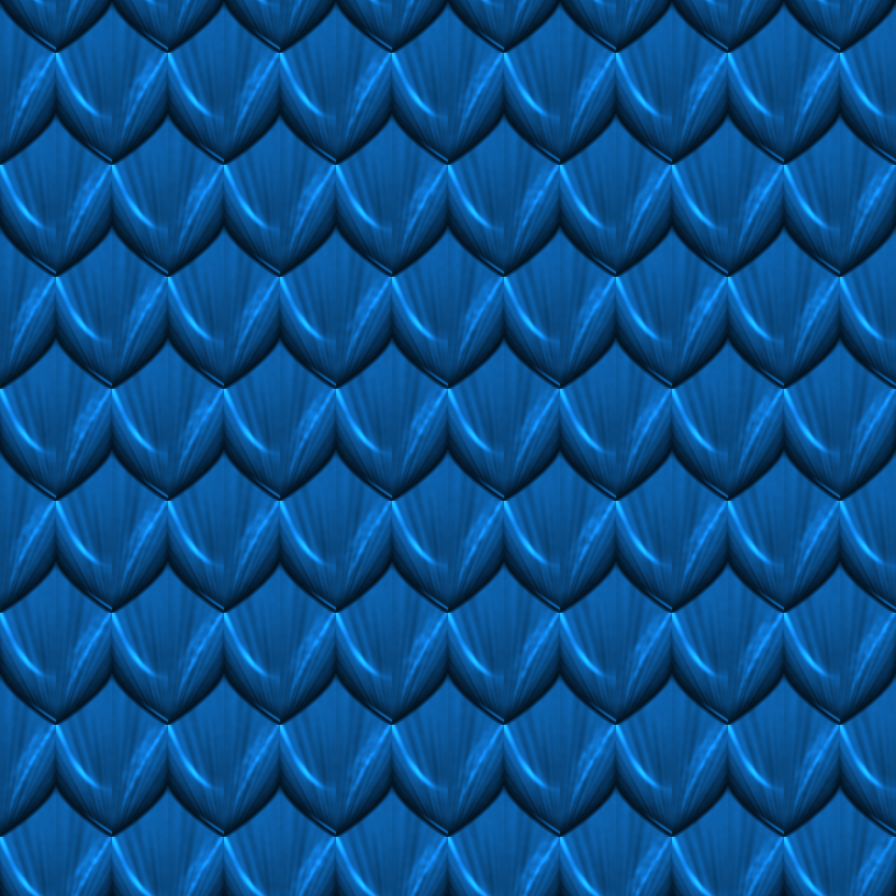
Write a three.js fragment shader that draws this pattern.

```glsl
// Glossy blue overlapping scales: 8 across and 8 staggered rows, each with a keel, folds and highlights.
varying vec2 vUv;

vec2 hashGradient(vec2 cell) {
  float angle = 6.2832 * fract(sin(dot(cell, vec2(127.1, 311.7))) * 4375.85);
  return vec2(cos(angle), sin(angle));
}

// Gradient noise that wraps after "period" lattice cells.
float gradientNoise(vec2 p, float period) {
  vec2 i = floor(p), f = fract(p);
  vec2 u = f * f * f * (f * (f * 6.0 - 15.0) + 10.0);
  vec2 e = vec2(1.0, 0.0);
  float a = dot(hashGradient(mod(i, period)), f);
  float b = dot(hashGradient(mod(i + e.xy, period)), f - e.xy);
  float c = dot(hashGradient(mod(i + e.yx, period)), f - e.yx);
  float d = dot(hashGradient(mod(i + e.xx, period)), f - e.xx);
  return mix(mix(a, b, u.x), mix(c, d, u.x), u.y);
}

float bell(float x, float width) {
  return exp(-x * x / (width * width));
}

// Approximate distance inside the curved lower rim; the tip is at the origin.
float rimDistance(vec2 q) {
  float inset = max(1.0 - 2.0 * abs(q.x), 0.02);
  float rimHeight = 0.486 * (1.0 - pow(inset, 0.667));
  float slope = 0.648 * pow(inset, -0.333);
  return (q.y - rimHeight) / sqrt(1.0 + slope * slope);
}

float scaleLight(vec2 q, float grain) {
  float x = abs(q.x);
  float right = smoothstep(-0.008, 0.008, q.x);
  float rim = rimDistance(q);

  // Body: paler near the root, with folds fanning out from the tip
  float light = mix(0.47, 0.66, smoothstep(0.3, 1.35, q.y));
  light += mix(0.02, -0.03, right) * smoothstep(0.5, 1.2, q.y);
  float fan = x / (q.y + 0.15);
  float fold = gradientNoise(vec2(fan * 17.0 + right * 9.3, q.y * 1.3 + right * 5.0), 48.0);
  light += 0.2 * fold * smoothstep(0.0, 0.12, x);

  // Rim rolls away into shade
  light = mix(0.1, light, smoothstep(-0.03, 0.18, rim));

  // Left half: a sharp curved streak and a thin glint beside the tip
  float streak = (q.y - 0.4 - 2.4 * x * x) / sqrt(1.0 + 23.0 * x * x);
  float strength = 0.16 + 0.65 * bell(q.y - 0.57, 0.11) + 0.5 * smoothstep(0.75, 1.0, q.y);
  float leftGloss = bell(streak, 0.024) * strength * smoothstep(0.38, 0.5, q.y);
  leftGloss += 0.14 * bell(streak, 0.085);
  leftGloss += 0.5 * bell(rim - 0.028, 0.014) * smoothstep(0.24, 0.06, q.y);

  // Right half: a broad satin sheen with a fine crease of light
  float crease = (x - 0.49 * q.y + 0.05 * sin(3.14 * q.y)) * 0.9;
  float rightGloss = 0.24 * bell(crease + 0.02, 0.085) * bell(q.y - 0.75, 0.3);
  rightGloss += 0.26 * bell(crease, 0.02) * smoothstep(0.2, 0.5, q.y);
  rightGloss += 0.12 * bell(crease + 0.09, 0.025) * bell(q.y - 0.75, 0.2);
  rightGloss *= 1.0 + 0.5 * grain;

  return light + mix(leftGloss, rightGloss, right) + 0.025 * grain;
}

void main() {
  vec2 p = vUv * 8.0 - vec2(0.0, 0.53);
  float row = floor(p.y);
  float grain = gradientNoise(vUv * 128.0, 128.0) + 0.6 * gradientNoise(vUv * 64.0, 64.0);

  // The upper row lies over the row whose tips are one step lower
  vec2 upper = vec2(fract(p.x + 0.5 * row + 0.5) - 0.5, p.y - row);
  vec2 lower = vec2(fract(p.x + 0.5 * row) - 0.5, upper.y + 1.0);

  float rim = rimDistance(upper);
  float contact = 1.0 - 0.6 * smoothstep(-0.035, 0.0, rim);
  float light = mix(scaleLight(lower, grain) * contact, scaleLight(upper, grain),
                    smoothstep(-0.009, 0.009, rim));

  vec3 color = vec3(0.073, 0.565, 1.0) * max(light, 0.06);
  gl_FragColor = vec4(min(color, vec3(0.12, 0.8, 0.99)), 1.0);
}
```
